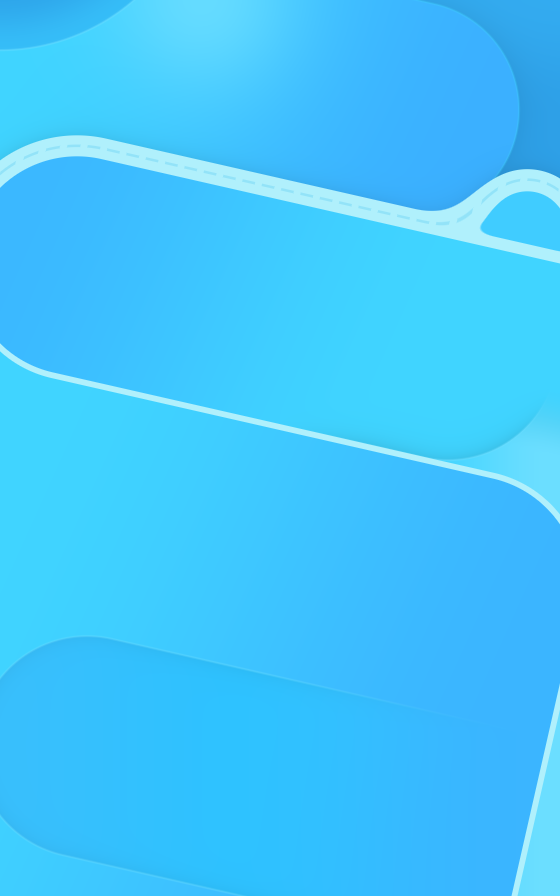
Reproduce this background procedurally as a WebGL 1 fragment shader.

```glsl
precision highp float;
uniform vec2 u_resolution;

const vec3 CYAN = vec3(0.25, 0.83, 1.0);
const vec3 BLUE = vec3(0.23, 0.71, 1.0);
const vec3 DEEP = vec3(0.18, 0.63, 0.91);
const vec3 PALE = vec3(0.69, 0.94, 0.99);
const vec3 GLOW = vec3(0.42, 0.87, 1.0);

float pixel;

float fill(float d) {
  return clamp(0.5 - d / pixel, 0.0, 1.0);
}

// Soft hairline centred on a contour
float rim(float d) {
  return 1.0 - smoothstep(0.0, 0.016, abs(d));
}

float smoothMin(float a, float b, float k) {
  float h = max(k - abs(a - b), 0.0);
  return min(a, b) - h * h / (4.0 * k);
}

// Horizontal capsule whose axis runs from x0 to x1 at y = 0
float capsule(vec2 q, float x0, float x1, float r) {
  return length(vec2(q.x - clamp(q.x, x0, x1), q.y)) - r;
}

void main() {
  // Canvas is 4.8 units wide, y grows downward
  pixel = 4.8 / u_resolution.x;
  vec2 p = vec2(gl_FragCoord.x, u_resolution.y - gl_FragCoord.y) * pixel;

  // Tilted frame shared by all the capsules
  vec2 along = vec2(0.975, 0.222);
  vec2 q = p - vec2(0.66, 2.28);
  q = vec2(dot(q, along), dot(q, vec2(-along.y, along.x)));
  float slant = dot(p, vec2(0.91, 0.41));

  // Top capsule over the deep corner
  float top = capsule(q - vec2(2.49, -1.94), -9.0, 0.0, 0.93);
  vec3 color = mix(DEEP, vec3(0.2, 0.67, 0.94), smoothstep(1.0, 0.0, p.y));
  color *= 1.0 - 0.05 * exp(-max(top, 0.0) * 8.0);
  vec3 topColor = mix(CYAN, vec3(0.23, 0.69, 1.0), smoothstep(0.3, 4.3, slant));
  topColor = mix(topColor, GLOW, 0.85 * exp(-dot(p - vec2(1.75, 0.0), p - vec2(1.75, 0.0)) * 1.6));
  // Everything left of the rounded end belongs to the capsule
  color = mix(color, topColor, max(fill(top), step(q.x, 2.0)));
  color = mix(color, CYAN, 0.35 * rim(top) * step(2.0, q.x));

  // Disc in the upper left corner
  float disc = length(p - vec2(0.0, -1.32)) - 1.75;
  vec3 discColor = mix(vec3(0.18, 0.65, 0.92), vec3(0.21, 0.74, 0.97), smoothstep(-0.5, 0.0, disc));
  color = mix(color, discColor, fill(disc));
  color = mix(color, GLOW, 0.5 * rim(disc));

  // Pale band merging into a loop on the right
  float strip = capsule(q, 0.0, 9.0, 0.94);
  float loop = length(p - vec2(4.52, 1.98)) - 0.53;
  float band = smoothMin(strip - 0.18, loop, 0.46);
  color *= 1.0 - 0.06 * exp(-max(band, 0.0) * 14.0);
  color = mix(color, PALE, fill(band));

  // Stitching along the band
  float dash = abs(fract(q.x / 0.17) - 0.5) * 0.17 - 0.055;
  float stitch = max(abs(band + 0.09) - 0.011, dash);
  color = mix(color, vec3(0.55, 0.88, 0.97), 0.8 * fill(stitch));

  // Opening of the loop
  float hole = -smoothMin(-band - 0.19, strip - 0.1, 0.1);
  color = mix(color, vec3(0.25, 0.8, 1.0), fill(hole));

  // Middle capsule, with a glow beyond its right end
  vec3 middle = mix(vec3(0.23, 0.72, 1.0), CYAN, smoothstep(0.7, 4.4, slant));
  float end = capsule(q, -9.0, 3.26, 0.94);
  float lower = smoothstep(0.1, 0.7, q.y) * smoothstep(1.9, 2.9, q.x);
  middle *= 1.0 - 0.09 * lower * exp(min(end, 0.0) * 14.0);
  vec3 beyond = mix(CYAN, GLOW, smoothstep(3.6, 4.7, p.x));
  middle = mix(middle, beyond, lower * (1.0 - fill(end)));
  middle = mix(middle, GLOW, 0.5 * lower * rim(end));
  color = mix(color, middle, fill(q.y > 0.0 ? -1.0 : strip));

  // Lower body: hugs the middle capsule, then rounds off at the right
  vec2 corner = vec2(q.x - 3.88, 1.935 - q.y);
  float body = length(max(corner, 0.0)) + min(max(corner.x, corner.y), 0.0) - 0.95;
  if (q.x < 0.0 && q.y > 0.0) body = 0.985 - length(q);
  color = mix(color, PALE, fill(body - 0.05));
  vec3 bodyColor = mix(CYAN, BLUE, smoothstep(1.9, 6.5, slant));

  // Bottom capsule fading out to the right
  float bottom = capsule(q - vec2(1.0, 4.0), 0.0, 9.0, 0.95);
  float fade = 1.0 - smoothstep(1.8, 4.6, p.x);
  vec3 bottomColor = mix(vec3(0.22, 0.75, 0.99), vec3(0.18, 0.76, 1.0), smoothstep(0.0, 2.2, p.x));
  bottomColor *= 1.0 - 0.04 * exp(min(bottom, 0.0) * 14.0);
  bodyColor = mix(bodyColor, bottomColor, fade * fill(bottom));
  bodyColor = mix(bodyColor, GLOW, 0.4 * fade * rim(bottom));
  color = mix(color, bodyColor, fill(body));

  gl_FragColor = vec4(color, 1.0);
}
```
